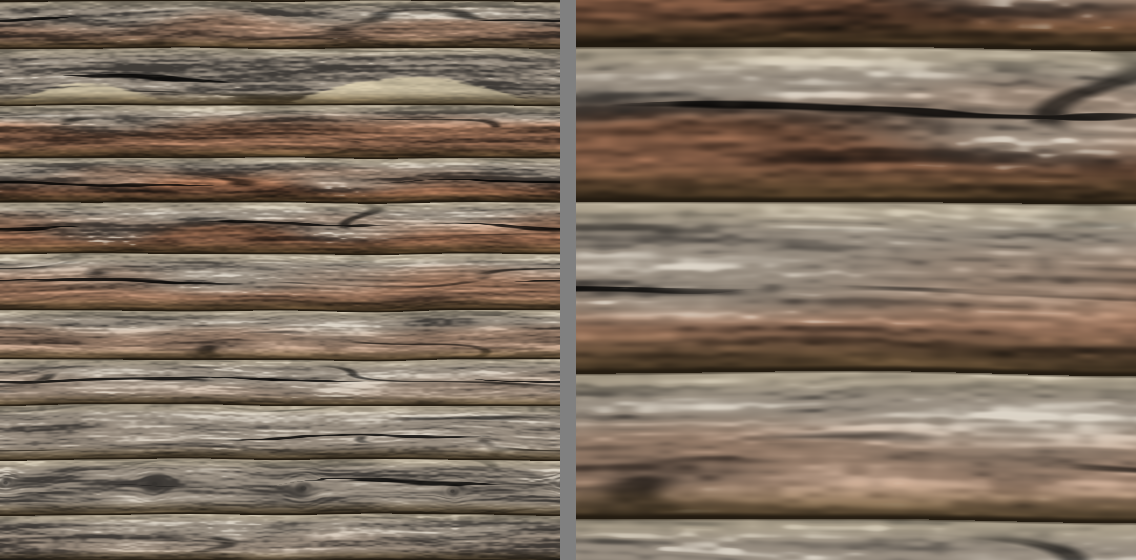
Left, the full canvas; right, a detail of the centre.
Write a WebGL 2 fragment shader that draws this texture.

```glsl
#version 300 es
precision highp float;
// Wall of eleven weathered horizontal logs with grain, checks, rust stains and knots.

#define LOGS 11.0
#define SEAM_JITTER 0.08
#define SEAM_WOBBLE 0.07
#define GAP_WIDTH 0.0042
#define GRAIN_CONTRAST 2.1
#define RUST_AMOUNT 0.85
#define CRACK_DEPTH 0.8
#define BARE_LOG 9.0
#define KNOT_LOG 1.0
#define KNOTS 4

uniform vec2 u_resolution;
out vec4 fragColor;

const float TAU = 6.2831853;
const vec3 CHARCOAL = vec3(0.25, 0.235, 0.22);
const vec3 DRIFTWOOD = vec3(0.59, 0.55, 0.50);
const vec3 SILVER = vec3(0.86, 0.83, 0.78);
const vec3 RUST = vec3(0.50, 0.32, 0.22);
const vec3 OLIVE = vec3(0.40, 0.32, 0.19);
const vec3 CREAM = vec3(0.82, 0.77, 0.65);
const vec3 GAP = vec3(0.13, 0.10, 0.06);

float hash(vec2 p) {
  return fract(sin(dot(p, vec2(127.1, 311.7))) * 43758.5453);
}

// Value noise that wraps in x after freq.x cells.
float noise(vec2 p, vec2 freq) {
  p *= freq;
  vec2 cell = floor(p), f = fract(p);
  f = f * f * (3.0 - 2.0 * f);
  float x0 = mod(cell.x, freq.x), x1 = mod(cell.x + 1.0, freq.x);
  float low = mix(hash(vec2(x0, cell.y)), hash(vec2(x1, cell.y)), f.x);
  float high = mix(hash(vec2(x0, cell.y + 1.0)), hash(vec2(x1, cell.y + 1.0)), f.x);
  return mix(low, high, f.y);
}

// Height of the lower seam of a log, in log units.
float seam(float i, float x) {
  float wave = sin(TAU * 3.0 * (i - 1.95) / LOGS);
  float wobble = noise(vec2(x, mod(i, LOGS) + 0.5), vec2(6.0, 1.0)) - 0.5;
  return i + SEAM_JITTER * wave - 0.03 + SEAM_WOBBLE * wobble;
}

// Bends the grain around each knot; returns its darkness.
float knots(float x, float t, inout float v) {
  float dark = 0.0;
  for (int k = 0; k < KNOTS; k++) {
    float fk = float(k);
    float size = 0.006 + 0.005 * hash(vec2(fk, 4.0));
    float dx = x - 0.01 - 0.266 * fk;
    vec2 q = vec2(dx - round(dx), (t - 0.6 + 0.06 * fk) / LOGS);
    float r = length(q * vec2(0.7, 1.0)) / size;
    v -= q.y * 0.8 * exp(-r * r * 0.22);
    float rings = 0.5 + 0.5 * cos(r * 7.0);
    dark += exp(-r * r * 3.0) + 0.45 * rings * exp(-r * r * 0.7);
  }
  return min(dark, 1.0);
}

void main() {
  vec2 uv = gl_FragCoord.xy / u_resolution;
  float x = uv.x, y = uv.y * LOGS;

  // Find the log and the place across it: t is 0 below, 1 above.
  float i = floor(y);
  if (y < seam(i, x)) i -= 1.0;
  else if (y >= seam(i + 1.0, x)) i += 1.0;
  float bottom = seam(i, x), top = seam(i + 1.0, x);
  float t = (y - bottom) / (top - bottom);
  float id = mod(i, LOGS);
  float v = (y - bottom) / LOGS + id * 1.7;

  float knot = id == KNOT_LOG ? knots(x, t, v) : 0.0;
  v += 0.009 * (noise(vec2(x, v), vec2(5.0, 18.0)) - 0.5);
  vec2 p = vec2(x, v);

  // Fibres from broad streaks to fine grit.
  float broad = noise(p, vec2(4.0, 48.0));
  float fine = noise(p + 3.0, vec2(17.0, 250.0));
  float grit = noise(p + 7.0, vec2(80.0, 330.0));
  float fibre = 0.3 * broad + 0.3 * noise(p, vec2(8.0, 115.0)) + 0.25 * fine + 0.15 * grit;
  float tone = 0.5 + (fibre - 0.5) * GRAIN_CONTRAST + 0.12 * (hash(vec2(id, 2.0)) - 0.5);
  vec3 color = mix(CHARCOAL, DRIFTWOOD, smoothstep(-0.1, 0.55, tone));
  color = mix(color, SILVER, smoothstep(0.5, 1.05, tone));

  // Rust stains on the lower side, strongest on the upper middle logs.
  float stain = 0.5 + 0.5 * sin(TAU * (id - 4.0) / LOGS);
  stain = id == BARE_LOG ? 0.0 : max(stain, 0.6 * step(9.5, id));
  float patches = noise(p, vec2(5.0, 26.0));
  float rust = stain * (1.0 - smoothstep(0.3, 0.75, t + 0.5 * (patches - 0.5)));
  color = mix(color, RUST * (0.55 + 0.9 * tone), RUST_AMOUNT * rust);

  // Thin checks along the grain, and one long split on some logs.
  float ridge = abs(noise(p + 11.0, vec2(4.0, 32.0)) - 0.5);
  float check = (1.0 - smoothstep(0.01, 0.07, ridge)) * smoothstep(0.45, 0.75, broad + 0.3 * (fine - 0.5));
  float bend = noise(vec2(x, id + 20.0), vec2(5.0, 1.0)) - 0.5;
  float taper = noise(vec2(x, id + 40.0), vec2(4.0, 1.0)) - 0.35;
  float splitY = 0.4 + 0.3 * hash(vec2(id, 9.0)) + 0.18 * bend + 0.04 * (fine - 0.5);
  float splitWidth = 0.09 * max(taper, 0.0) * step(0.45, hash(vec2(id, 6.0)));
  float split = (1.0 - smoothstep(0.4, 1.0, abs(t - splitY) / (splitWidth + 0.001))) * smoothstep(0.0, 0.02, splitWidth);
  color *= 1.0 - CRACK_DEPTH * max(0.75 * check, split);

  // Pale flecks and bare arches of newer wood.
  float fleck = smoothstep(0.73, 0.88, 0.5 * patches + 0.3 * fine + 0.2 * grit);
  color = mix(color, SILVER, 0.7 * fleck);
  if (id == BARE_LOG) {
    for (int k = 0; k < 2; k++) {
      float fk = float(k);
      float reach = (x - 0.15 - 0.59 * fk) / (0.15 + 0.08 * fk);
      float edge = (0.38 + 0.12 * fk) * (1.0 - reach * reach) + 0.18 * (fibre - 0.5);
      color = mix(color, CREAM * (0.78 + 0.4 * fibre), 0.9 * smoothstep(-0.03, 0.05, edge - t));
    }
  }
  color = mix(color, CHARCOAL * 0.8, 0.75 * knot);

  // Round the log: cream upper rim, olive shaded underside, dark gap.
  color = mix(color, CREAM * (0.65 + 0.5 * fibre), 0.5 * smoothstep(0.78, 0.97, t));
  float under = 1.0 - smoothstep(0.0, 0.28, t);
  color = mix(color, OLIVE * (0.55 + 0.7 * tone), 0.75 * under);
  color *= 1.0 - 0.3 * under * under;
  float above = (y - bottom) / LOGS, below = (top - y) / LOGS;
  float gap = max(1.0 - smoothstep(0.2, 1.0, above / GAP_WIDTH), 0.6 * (1.0 - smoothstep(0.0, 0.4, below / GAP_WIDTH)));
  color = mix(color, GAP, 0.9 * gap);

  fragColor = vec4(clamp(color, 0.0, 1.0), 1.0);
}
```
